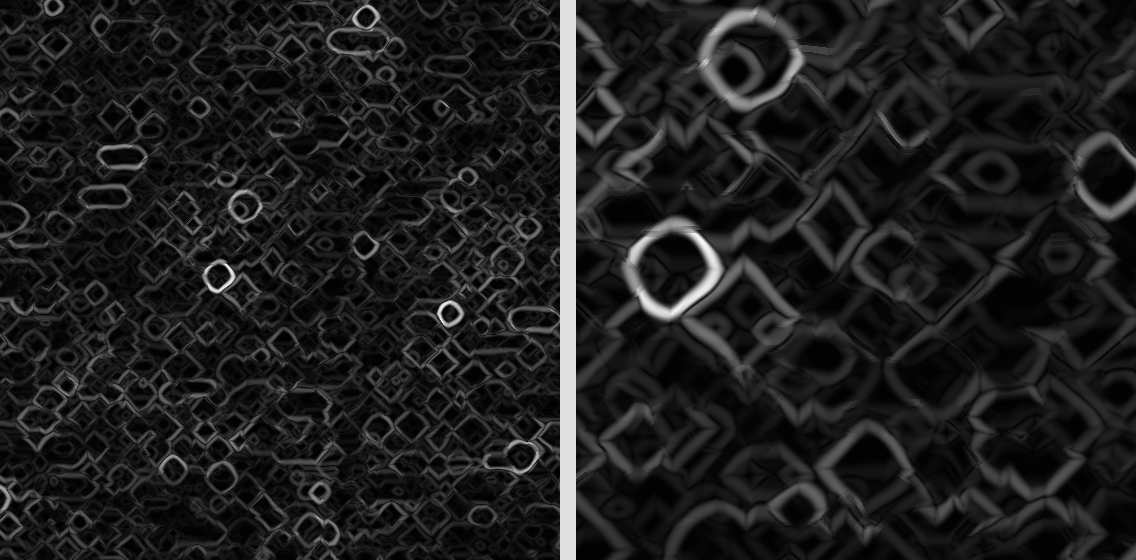
Left, the full canvas; right, a detail of the centre.
Write a WebGL 1 fragment shader that draws this texture.

```glsl
precision highp float;

// Glowing outlines of overlapping diamonds on black, like an edge-filtered relief.
// Scattered plateaus of random height are stacked by maximum, and the slope
// of that surface, taken by central differences, gives the soft grey lines.

uniform vec2 u_resolution;

vec3 hash3(vec2 p) {
    vec3 q = fract(p.xyx * vec3(0.1031, 0.1030, 0.0973));
    q += dot(q, q.yxz + 33.33);
    return fract((q.xxy + q.yzz) * q.zyx);
}

vec3 noise3(vec2 p) {
    vec2 cell = floor(p);
    vec2 f = fract(p);
    f = f * f * (3.0 - 2.0 * f);
    vec3 low = mix(hash3(cell), hash3(cell + vec2(1.0, 0.0)), f.x);
    vec3 high = mix(hash3(cell + vec2(0.0, 1.0)), hash3(cell + 1.0), f.x);
    return mix(low, high, f.y);
}

// Distance from a plateau centre: a diamond, partly rounded, stretched sideways
float plateauDistance(vec2 q, float stretch, float roundness) {
    q = abs(q);
    q.x = max(q.x - stretch, 0.0);
    return mix(q.x + q.y, length(q) * 1.2, roundness);
}

// Slope of the stacked plateaus, with "density" cells across the canvas
float reliefEdges(vec2 p, float density, float seed) {
    vec2 g = p * density;
    vec2 home = floor(g);
    float ramp = 0.014 * density;
    float e = 0.002 * density;
    vec4 base = vec4(0.04);
    vec4 top = base;

    // First pass finds the covering height, second blends the soft rims over it
    for (int stage = 0; stage < 2; stage++) {
        for (int j = -2; j <= 2; j++) {
            for (int i = -3; i <= 3; i++) {
                vec2 cell = home + vec2(float(i), float(j));
                vec3 place = hash3(cell + seed);
                vec3 form = hash3(cell + seed + 71.7);
                vec2 q = g - cell - place.xy;
                float radius = mix(0.65, 1.3, place.z);
                float height = 0.34 * form.x + 0.5 * pow(form.y, 24.0);
                float stretch = 1.3 * pow(form.z, 6.0);
                float roundness = 0.7 * form.y * form.y * form.y;

                // Right, left, upper and lower samples
                vec4 d = vec4(
                    plateauDistance(q + vec2(e, 0.0), stretch, roundness),
                    plateauDistance(q - vec2(e, 0.0), stretch, roundness),
                    plateauDistance(q + vec2(0.0, e), stretch, roundness),
                    plateauDistance(q - vec2(0.0, e), stretch, roundness));
                vec4 cover = 1.0 - smoothstep(radius - ramp, radius, d);

                if (stage == 0) {
                    base = max(base, height * step(0.999, cover));
                } else {
                    top = max(top, mix(base, vec4(height), cover));
                }
            }
        }
        top = max(top, base);
    }
    return length(vec2(top.x - top.y, top.z - top.w)) / 0.004 * 0.0095;
}

void main() {
    vec2 p = gl_FragCoord.xy / u_resolution.y;

    // Slight wobble keeps the diagonals from being ruler straight
    vec2 bent = p + 0.005 * (noise3(p * 45.0 + 9.0).xy - 0.5);

    // Main outlines and a fainter, finer set inside them
    float coarse = reliefEdges(bent, 32.0, 11.0);
    float fine = 0.35 * reliefEdges(bent, 52.0, 137.0);
    float edge = length(vec2(coarse, fine));

    // Broad sideways patches of stronger and weaker contrast
    edge *= mix(0.55, 1.4, noise3(p * vec2(5.0, 9.0) + 3.0).x);

    gl_FragColor = vec4(vec3(min(0.008 + edge, 1.0)), 1.0);
}
```
